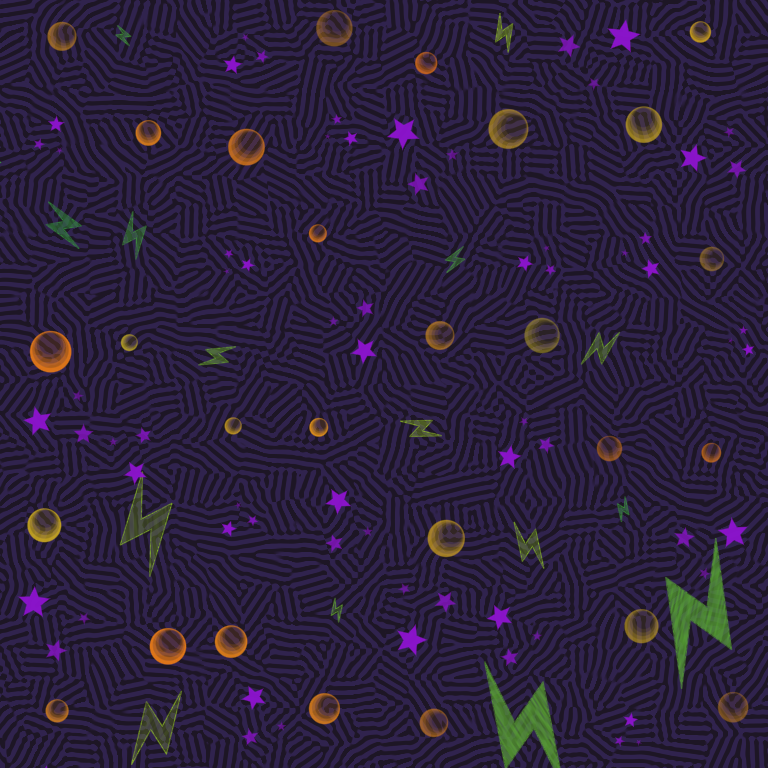
Reproduce this pattern procedurally as a WebGL 1 fragment shader.

```glsl
precision highp float;
// Violet stars, hollow moons and scratchy lightning bolts over a dark labyrinth of wavy lines.
uniform vec2 u_resolution;

const float TAU = 6.2831853;
const float GRID = 8.0;            // motifs per canvas side
const float MAZE_CELLS = 26.0;     // labyrinth patches per canvas side
const float LINES_PER_PATCH = 3.3;

const vec3 GROOVE = vec3(0.115, 0.085, 0.145);
const vec3 RIDGE = vec3(0.190, 0.137, 0.305);
const vec3 VIOLET = vec3(0.56, 0.075, 0.82);
const vec3 ORANGE = vec3(0.90, 0.44, 0.09);
const vec3 YELLOW = vec3(0.80, 0.74, 0.13);
const vec3 GREEN = vec3(0.12, 0.54, 0.26);
const vec3 LIME = vec3(0.62, 0.78, 0.13);

vec2 hash2(vec2 p, float seed) {
  vec3 q = fract(p.xyx * vec3(0.1031, 0.1030, 0.0973) + seed * 0.137);
  q += dot(q, q.yzx + 33.33);
  return fract((q.xx + q.yz) * q.zy);
}

float noise(vec2 p) {
  vec2 i = floor(p), f = fract(p);
  f = f * f * (3.0 - 2.0 * f);
  vec2 e = vec2(1.0, 0.0);
  return mix(mix(hash2(i, 0.0).x, hash2(i + e, 0.0).x, f.x),
             mix(hash2(i + e.yx, 0.0).x, hash2(i + e.xx, 0.0).x, f.x), f.y);
}

vec2 direction(float angle) { return vec2(cos(angle), sin(angle)); }

vec2 rotate(vec2 p, float angle) {
  vec2 d = direction(angle);
  return vec2(d.x * p.x + d.y * p.y, d.x * p.y - d.y * p.x);
}

// Coverage of a shape from its signed distance
float cover(float d, float px) { return clamp(0.5 - d / px, 0.0, 1.0); }

// Phasor noise: overlapping wave patches, normalised into even stripes
float labyrinth(vec2 p) {
  vec2 cell = floor(p), wave = vec2(0.0);
  for (int y = -1; y <= 1; y++)
    for (int x = -1; x <= 1; x++) {
      vec2 id = cell + vec2(x, y);
      vec2 d = p - id - 0.2 - 0.6 * hash2(id, 1.0);
      vec2 h = hash2(id, 2.0);
      float weight = max(0.0, 1.0 - dot(d, d));
      float phase = TAU * (LINES_PER_PATCH * dot(d, direction(h.x * TAU)) + h.y);
      wave += weight * weight * direction(phase);
    }
  return wave.x / (length(wave) + 0.03);
}

float starDistance(vec2 p, float radius) {
  float sector = TAU / 5.0;
  float a = abs(mod(atan(p.y, p.x), sector) - 0.5 * sector);
  vec2 q = length(p) * direction(0.5 * sector - a);
  vec2 tip = vec2(radius, 0.0);
  vec2 side = 0.46 * radius * direction(0.5 * sector) - tip;
  return dot(q - tip, normalize(vec2(side.y, -side.x)));
}

// Half of a zigzag; the other half is its point reflection
vec2 boltCorner(float i) {
  float k = mod(i, 3.0);
  vec2 c = k < 0.5 ? vec2(0.0, 1.0) : k < 1.5 ? vec2(-0.52, -0.36) : vec2(0.09, -0.10);
  return mod(i, 6.0) < 2.5 ? c : -c;
}

float boltDistance(vec2 p) {
  float nearest = 10.0, side = 1.0;
  for (int i = 0; i < 6; i++) {
    vec2 a = boltCorner(float(i)), b = boltCorner(float(i) + 1.0);
    vec2 e = b - a, w = p - a;
    nearest = min(nearest, length(w - e * clamp(dot(w, e) / dot(e, e), 0.0, 1.0)));
    if ((a.y > p.y) != (b.y > p.y) && p.x < a.x + e.x * w.y / e.y) side = -side;
  }
  return side * nearest;
}

// Stacked translucent discs hollow the moon towards one side
float moonAlpha(vec2 p, float radius, vec2 lean, float px) {
  float alpha = cover(length(p) - radius, px);
  for (int i = 1; i <= 4; i++) {
    float t = float(i) / 4.0;
    float hole = length(p - lean * radius * 0.38 * t) - radius * (1.0 - 0.48 * t);
    alpha *= 1.0 - (0.12 + 0.38 * t) * cover(hole, px);
  }
  return alpha;
}

// A large, a medium and a tiny star
float clusterAlpha(vec2 p, float radius, vec2 h, float px) {
  float alpha = 0.0, turn = h.x * TAU;
  for (int i = 0; i < 3; i++) {
    float k = float(i);
    vec2 spot = k < 0.5 ? vec2(0.0) : 3.2 * radius * direction(turn + 0.85 * k);
    vec2 q = rotate(p + 1.5 * radius * direction(turn + 1.2) - spot, h.y * TAU + k);
    alpha = max(alpha, (0.94 - 0.19 * k) * cover(starDistance(q, radius * (1.0 - 0.32 * k)), px));
  }
  return alpha;
}

// Streaky fill with a thin broken outline
float boltAlpha(vec2 p, float size, float strength, float px) {
  float d = boltDistance(p / size) * size;
  float streak = noise(p * vec2(450.0, 55.0));
  float rim = cover(abs(d) - 0.0008, px) * (0.45 + 0.5 * noise(p * 420.0));
  return max(cover(d, px) * strength * mix(0.65, 1.0, streak), rim);
}

vec3 drawMotif(vec3 base, vec2 p, vec2 id, float px) {
  vec2 h = hash2(id, 3.0), g = hash2(id, 4.0);
  float kind = fract(dot(id, vec2(0.7549, 0.5698)) + 0.2 * hash2(id, 5.0).x);
  if (kind < 0.44) {
    float alpha = moonAlpha(p, mix(0.010, 0.027, h.x), direction(mix(0.1, 1.8, g.x)), px);
    return mix(base, mix(ORANGE, YELLOW, h.y), alpha * mix(0.45, 0.98, g.y));
  }
  if (kind < 0.75)
    return mix(base, VIOLET, clusterAlpha(p, mix(0.008, 0.023, h.x), g, px));
  vec2 q = rotate(p, (g.x - 0.5) * 2.6);
  q.x *= hash2(id, 6.0).x < 0.5 ? -1.0 : 1.0;
  float alpha = boltAlpha(q, mix(0.014, 0.110, h.x * h.x), mix(0.2, 1.0, g.y), px);
  return mix(base, mix(GREEN, LIME, h.y), alpha);
}

void main() {
  float px = 1.0 / u_resolution.y;
  vec2 p = gl_FragCoord.xy * px;
  vec3 color = mix(GROOVE, RIDGE, smoothstep(-0.5, 0.35, labyrinth(p * MAZE_CELLS)));

  // One jittered motif per grid cell
  vec2 cell = floor(p * GRID);
  for (int y = -1; y <= 1; y++)
    for (int x = -1; x <= 1; x++) {
      vec2 id = cell + vec2(x, y);
      vec2 center = (id + 0.25 + 0.5 * hash2(id, 7.0)) / GRID;
      color = drawMotif(color, p - center, id, px * 1.3);
    }
  gl_FragColor = vec4(color, 1.0);
}
```
